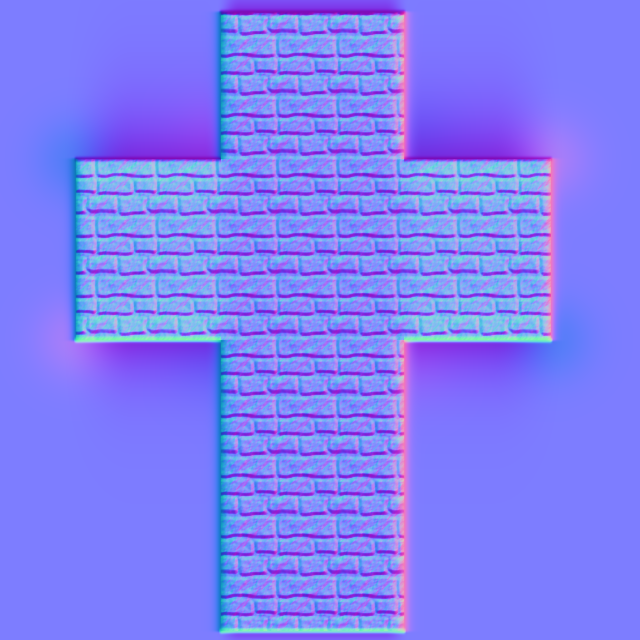
Reproduce this texture map procedurally as a WebGL 1 fragment shader.

```glsl
precision highp float;
uniform vec2 u_resolution;

const vec2 ARM_CENTER = vec2(0.4896, 0.6100);
const vec2 ARM_HALF = vec2(0.3711, 0.1412);
const vec2 BAR_CENTER = vec2(0.4883, 0.4974);
const vec2 BAR_HALF = vec2(0.1432, 0.4831);
const vec2 TILE_ORIGIN = vec2(0.4310, 0.5686);
const vec2 TILE_SIZE = vec2(0.0942, 0.0939);

float hash(vec2 p) {
  return fract(sin(dot(p, vec2(127.1, 311.7))) * 43758.5453);
}

// Value noise that repeats after the given number of cells
float noise(vec2 p, vec2 period) {
  vec2 i = floor(p);
  vec2 f = fract(p);
  f = f * f * (3.0 - 2.0 * f);
  vec2 a = mod(i, period);
  vec2 b = mod(i + 1.0, period);
  return mix(mix(hash(a), hash(vec2(b.x, a.y)), f.x),
             mix(hash(vec2(a.x, b.y)), hash(b), f.x), f.y);
}

float roundBox(vec2 p, vec2 halfSize, float radius) {
  vec2 q = abs(p) - halfSize + radius;
  return length(max(q, 0.0)) + min(max(q.x, q.y), 0.0) - radius;
}

float boxMask(vec2 p, vec2 center, vec2 halfSize, float soft) {
  vec2 q = abs(p - center) - halfSize;
  return 1.0 - smoothstep(-soft, soft, max(q.x, q.y));
}

// Chipped stone grain, streaked along the rising diagonal
float grain(vec2 q) {
  vec2 s = vec2(q.x - q.y, q.x + q.y);
  vec2 cells = vec2(4.0, 7.0);
  float sum = 0.0;
  float amp = 0.034;
  for (int i = 0; i < 3; i++) {
    sum += amp * noise(s * cells, cells);
    cells *= 2.0;
    amp *= 0.45;
  }
  return sum;
}

// Three courses per tile: one long block, then two uneven pairs
float blockHeight(vec2 q) {
  vec2 wobble = vec2(noise(q * 7.0, vec2(7.0)), noise(q * 6.0 + 3.0, vec2(6.0)));
  q += (wobble - 0.5) * 0.035;
  float v = fract(q.y);
  vec2 course = vec2(0.0, 0.37);
  float start = 0.0;
  float split = 1.0;
  if (v > 0.67) {
    course = vec2(0.67, 1.0);
    start = 0.38;
    split = 0.49;
  } else if (v > 0.37) {
    course = vec2(0.37, 0.67);
    start = 0.03;
    split = 0.615;
  }
  float u = fract(q.x - start);
  float second = step(split, u);
  vec2 span = mix(vec2(0.0, split), vec2(split, 1.0), second);
  course.y -= 0.005 + 0.035 * second;
  vec2 center = 0.5 * vec2(span.x + span.y, course.x + course.y);
  vec2 halfSize = 0.5 * vec2(span.y - span.x, course.y - course.x) - 0.008;
  float inner = -roundBox(vec2(u, v) - center, halfSize, 0.06);
  return 0.065 * smoothstep(-0.015, 0.06, inner);
}

// Upper and side bevels are gentle, the lower one is steep
vec2 brickSlope(vec2 p) {
  vec2 q = (p - TILE_ORIGIN) / TILE_SIZE * vec2(1.0, -1.0);
  vec2 e = vec2(0.018, 0.0);
  float h = blockHeight(q);
  float g = grain(q);
  vec2 bevel = vec2(h - blockHeight(q + e.xy), blockHeight(q + e.yx) - h) / e.x;
  vec2 rough = vec2(g - grain(q + e.xy), grain(q + e.yx) - g) / e.x;
  bevel *= vec2(0.42, bevel.y > 0.0 ? 0.28 : 0.95);
  return bevel + rough;
}

// Thin side bevels, dark top lip and bright lower lip
vec2 rimSlope(vec2 p, vec2 center, vec2 halfSize) {
  vec2 d = p - center;
  vec2 q = abs(d) - halfSize;
  vec2 within = 1.0 - smoothstep(vec2(-0.002), vec2(0.004), q);
  float side = exp(-abs(q.x) / 0.005) * within.y * sign(d.x);
  float lip = exp(-pow(q.y / 0.0035, 2.0)) * within.x;
  return vec2(1.9 * side, lip * (d.y > 0.0 ? -1.2 : 2.2));
}

// Broad falloff above and below a box
float haloSlope(vec2 p, vec2 center, vec2 halfSize, float fade, vec2 reach) {
  vec2 d = p - center;
  vec2 q = abs(d) - halfSize;
  float window = 1.0 - smoothstep(-fade, 0.25 * fade, q.x);
  float range = d.y > 0.0 ? reach.x : reach.y;
  return -0.92 * window * exp(-max(q.y, 0.0) / range);
}

float cornerGlow(vec2 p, vec2 corner, float size) {
  vec2 d = (p - corner) / size;
  return exp(-dot(d, d));
}

void main() {
  vec2 p = gl_FragCoord.xy / u_resolution;
  float soft = 0.7 / min(u_resolution.x, u_resolution.y);
  float arms = boxMask(p, ARM_CENTER, ARM_HALF, soft);
  float bar = boxMask(p, BAR_CENTER, BAR_HALF, soft);
  vec2 d = p - ARM_CENTER;
  vec2 mirrored = abs(d);
  float turn = sign(d.x) * sign(d.y);

  // Smooth ground with halos and tinted corners
  vec2 ground = vec2(-0.02);
  float clearance = smoothstep(0.140, 0.170, mirrored.x);
  ground.y += haloSlope(p, ARM_CENTER, ARM_HALF, 0.09, vec2(0.064, 0.046)) * (0.4 + 0.6 * clearance);
  ground.y += haloSlope(p, BAR_CENTER, BAR_HALF, 0.03, vec2(0.022, 0.010));
  ground.x += 0.36 * turn * cornerGlow(mirrored, ARM_HALF, 0.060);
  ground.x -= 0.15 * turn * cornerGlow(mirrored, vec2(0.155, 0.17), 0.07);

  // Stone face, greener on the arms
  vec2 stone = brickSlope(p) + vec2(0.03, 0.10);
  float outer = smoothstep(0.11, 0.18, mirrored.x);
  stone.y += outer * (0.20 + 0.28 * smoothstep(0.05, 0.14, mirrored.y));
  stone.y += 0.12 * smoothstep(0.80, 0.98, p.y) * bar;
  stone.x += 0.2 * sign(d.x) * smoothstep(0.11, 0.145, mirrored.x) * (1.0 - arms);

  vec2 slope = mix(ground, stone, max(arms, bar));
  slope += rimSlope(p, ARM_CENTER, ARM_HALF) * (1.0 - bar);
  slope += rimSlope(p, BAR_CENTER, BAR_HALF) * (1.0 - arms);
  vec3 normal = normalize(vec3(slope, 1.0));
  gl_FragColor = vec4(normal * 0.5 + 0.5, 1.0);
}
```
